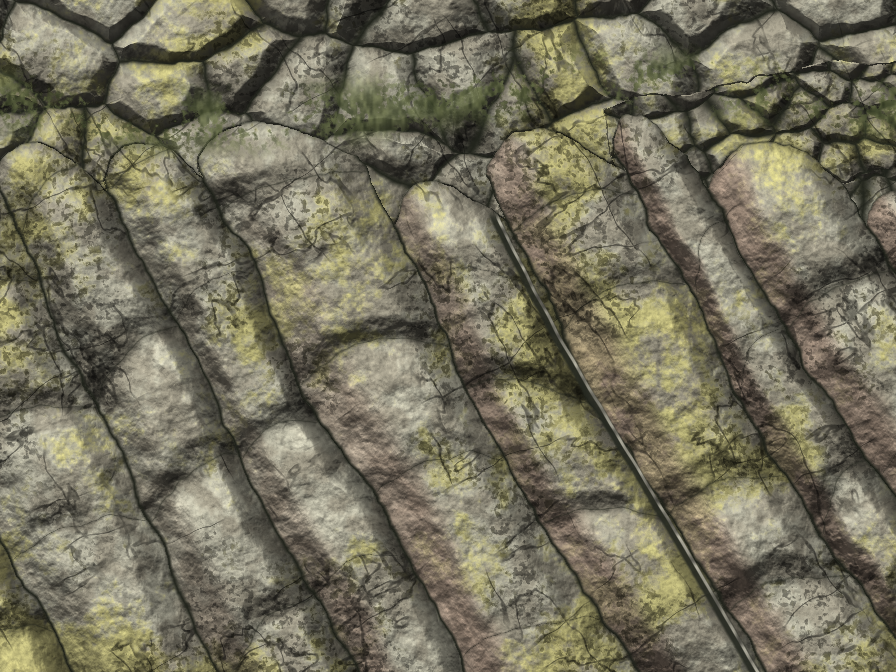
Write a WebGL 2 fragment shader that draws this texture.

```glsl
#version 300 es
precision highp float;
uniform vec2 u_resolution;
out vec4 fragColor;

struct Rock { float height; float gap; float across; float column; float rope; };

float hash(vec2 p) {
    return fract(sin(dot(p, vec2(127.1, 311.7))) * 43758.5453);
}

float noise(vec2 p) {
    vec2 i = floor(p), f = fract(p);
    f = f * f * (3.0 - 2.0 * f);
    return mix(mix(hash(i), hash(i + vec2(1, 0)), f.x),
               mix(hash(i + vec2(0, 1)), hash(i + vec2(1, 1)), f.x), f.y);
}

float fbm(vec2 p) {
    float sum = 0.0, amp = 0.52;
    for (int i = 0; i < 5; i++) {
        sum += amp * noise(p);
        p = mat2(1.6, 1.2, -1.2, 1.6) * p + 3.7;
        amp *= 0.5;
    }
    return sum;
}

float edgeAt(float i, float seed) { return i + 0.5 * hash(vec2(i, seed)); }

// Irregular intervals: id, distance to lower edge, distance to upper edge
vec3 split(float t, float seed) {
    float i = floor(t);
    i -= step(t, edgeAt(i, seed));
    return vec3(i, t - edgeAt(i, seed), edgeAt(i + 1.0, seed) - t);
}

// Boulders: distances to the nearest and second nearest cell centre
vec2 boulders(vec2 p) {
    vec2 cell = floor(p), near = vec2(9.0);
    for (int y = -1; y <= 1; y++)
    for (int x = -1; x <= 1; x++) {
        vec2 c = cell + vec2(x, y);
        float d = length(c + vec2(hash(c), hash(c + 17.3)) - p);
        near = d < near.x ? vec2(d, near.x) : vec2(near.x, min(near.y, d));
    }
    return near;
}

float columnAxis(vec2 p) { return 5.0 * (p.x + p.y * (0.48 + 0.12 * p.x)) - 0.35; }

Rock rockAt(vec2 p) {
    float relief = 0.024 * fbm(p * 11.0) + 0.008 * fbm(p * 50.0);
    float rope = (columnAxis(p) - edgeAt(5.0, 1.0)) * 0.17;
    p += 0.05 * (vec2(fbm(p * 5.0), fbm(p * 5.0 + 9.0)) - 0.5);
    p += 0.016 * (vec2(fbm(p * 24.0), fbm(p * 24.0 + 9.0)) - 0.5);

    // Leaning columns, fanning out to the right
    vec3 c = split(columnAxis(p), 1.0);
    float w = c.y / (c.y + c.z);
    float bow = (w - 0.5) * (w - 0.5);
    float h = 0.055 * smoothstep(0.0, 0.36, w) * smoothstep(0.0, 0.25, 1.0 - w);
    float gap = min(c.y, c.z) * 0.17;

    // Tilted cross joints of differing strength
    float tilt = 0.16 * (hash(vec2(c.x, 6.0)) - 0.2);
    float s = 5.0 * (p.y - tilt * w + 0.1 * bow) + 9.0 * hash(vec2(c.x, 4.0));
    vec3 b = split(s, c.x);
    float low = hash(vec2(b.x, c.x + 50.0)), high = hash(vec2(b.x + 1.0, c.x + 50.0));
    h += 0.026 * mix(1.0, smoothstep(0.0, 0.2, b.y), low)
               * mix(1.0, smoothstep(0.0, 0.4, b.z), high);
    gap = min(gap, 0.2 * min(b.y / (low + 0.1), b.z / (high + 0.1)) + 0.0025);

    // Rounded column heads, with rubble of two sizes above
    float head = 0.72 + 0.13 * hash(vec2(c.x, 8.0)) - 0.25 * bow - p.y;
    h *= smoothstep(-0.05, 0.1, head);
    if (head < 0.0) {
        float size = noise(p * 4.0 + 31.0) + 1.5 * abs(p.y - 0.84) < 0.6 ? 15.0 : 7.0;
        vec2 d = boulders(p * vec2(size, size * 1.35) + size);
        float rim = d.y - d.x;
        h = (0.3 * smoothstep(0.0, 0.35, rim) - 0.25 * d.x * d.x) / size;
        gap = rim * 0.5 / size;
        w = 0.5;
    }
    gap = min(gap, abs(head) + 0.002);
    return Rock(h + relief, gap, w, c.x, rope);
}

void main() {
    vec2 p = gl_FragCoord.xy / u_resolution.y;
    float e = 0.002;
    Rock r = rockAt(p);
    vec2 slope = vec2(rockAt(p + vec2(e, 0)).height, rockAt(p + vec2(0, e)).height) - r.height;
    vec3 normal = normalize(vec3(-clamp(slope / e, -1.3, 1.3), 1.0));
    float light = max(dot(normal, normalize(vec3(-0.25, 0.6, 0.76))), 0.0);

    float patches = fbm(p * 6.0 + 21.0), mottle = fbm(p * 32.0 + 5.0);
    float grain = fbm(p * 150.0), region = fbm(p * 9.0 + 40.0);

    // Grey stone, pink left faces, yellow lichen, dark specks
    vec3 color = mix(vec3(0.56, 0.54, 0.475), vec3(0.65, 0.64, 0.57), smoothstep(0.35, 0.6, mottle));
    float face = (1.0 - smoothstep(0.2, 0.42, r.across)) * smoothstep(0.2, 0.9, p.x + 0.2 - 0.3 * p.y);
    color = mix(color, vec3(0.62, 0.53, 0.465), 0.75 * face);
    float lichen = smoothstep(0.49, 0.66, patches * 0.55 + mottle * 0.3 + grain * 0.2) * (1.0 - 0.6 * face);
    color = mix(color, vec3(0.66, 0.635, 0.38), 0.75 * lichen);
    float specks = smoothstep(0.48, 0.7, grain) * smoothstep(0.38, 0.62, region);
    color *= (1.0 - 0.45 * specks) * (0.78 + 0.46 * grain);

    // Sunlight, shaded right flanks, joints and hairline cracks
    color *= 0.3 + 0.95 * light;
    float flank = smoothstep(0.74, 0.9, r.across) * hash(vec2(r.column, 3.0));
    color *= 1.0 - 0.42 * flank;
    color *= mix(0.74, 1.0, smoothstep(0.0, 0.018, r.gap));
    vec2 q = mat2(0.87, -0.5, 0.5, 0.87) * p;
    float crack = min(abs(fbm(q * vec2(5.0, 13.0) + 60.0) - 0.5), abs(fbm(q * vec2(12.0, 5.0) + 90.0) - 0.46));
    color *= 1.0 - 0.42 * (1.0 - smoothstep(0.003, 0.017, crack)) * smoothstep(0.36, 0.56, region);
    color = mix(vec3(0.12, 0.13, 0.10), color, smoothstep(-0.001, 0.0055, r.gap));

    // Grass tufts on the ledge
    float ledge = 1.0 - smoothstep(0.01, 0.07, abs(p.y - 0.85 + 0.03 * sin(p.x * 5.0)));
    float tuft = smoothstep(0.5, 0.66, fbm(p * 13.0 + 80.0) + 0.5 * (grain - 0.5)) * ledge;
    float blades = noise(p * vec2(210.0, 90.0));
    color = mix(color, mix(vec3(0.22, 0.25, 0.15), vec3(0.46, 0.49, 0.32), blades), 0.8 * tuft);

    // Weathered pale rail lying in one joint
    float below = 1.0 - smoothstep(0.67, 0.69, p.y);
    float bend = r.rope - 0.004 * sin(p.y * 9.0) - 0.002 * (noise(p * 30.0) - 0.5);
    color = mix(color, vec3(0.15, 0.16, 0.13), 0.9 * below * (1.0 - smoothstep(0.004, 0.009, abs(bend + 0.004))));
    color = mix(color, vec3(0.56, 0.55, 0.50) * (0.5 + 0.8 * noise(p * 90.0)),
                below * (1.0 - smoothstep(0.001, 0.0034, abs(bend))));
    fragColor = vec4(color, 1.0);
}
```
